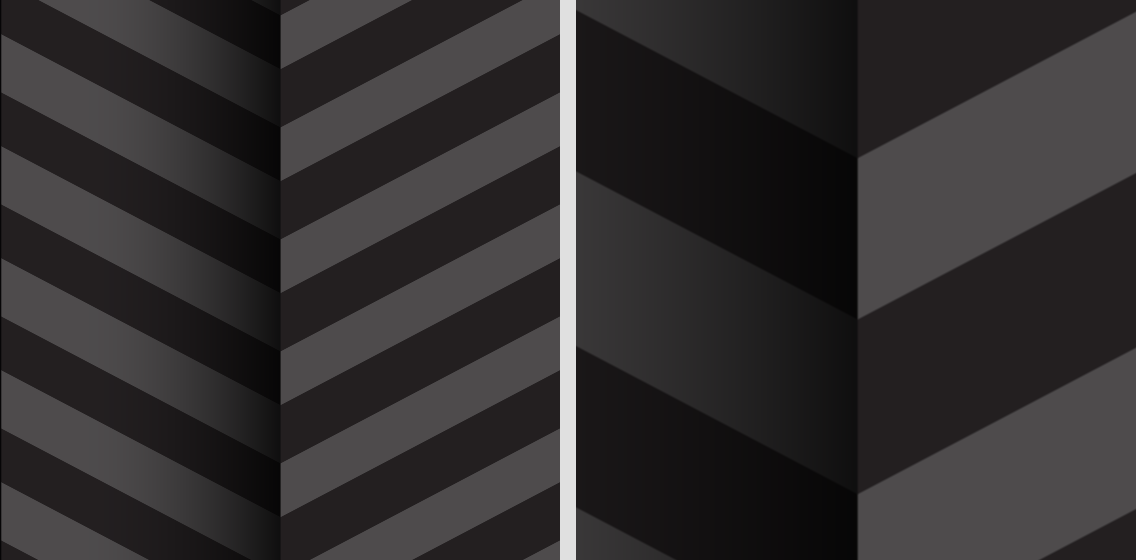
Left: the whole. Right: its middle third, enlarged.
This pattern is drawn by a three.js fragment shader. Its source:

```glsl
// Folded chevron stripes in charcoal, the left panel sinking into shadow at the fold.
varying vec2 vUv;

const vec3 PALE = vec3(0.304, 0.294, 0.298);
const vec3 DARK = vec3(0.137, 0.122, 0.127);
const vec3 SEAM = vec3(0.025, 0.02, 0.022);

const float REPEATS = 5.0;        // stripe pairs up the canvas
const float SLOPE = 0.526;        // rise of a stripe per unit away from the fold
const float PALE_SHARE = 0.52;    // pale part of a pair on the left panel
const float STRIPE_SHIFT = 0.0245; // height of a pale stripe's centre at the fold
const float FOLD_X = 0.501;
const float SEAM_WIDTH = 0.0024;  // dark sliver on the left border
const float SHADOW_START = 0.156;
const float SHADOW_DEPTH = 0.81;
const float SHADOW_CURVE = 1.7;
const float SOFT = 0.001;         // half width of a smoothed edge

// Coverage of the pale stripes at a given height along the fold.
float stripes(float height) {
  float cell = fract((height - STRIPE_SHIFT) * REPEATS + 0.5) - 0.5;
  float edge = (abs(cell) - 0.5 * PALE_SHARE) / REPEATS;
  return 1.0 - smoothstep(-SOFT, SOFT, edge);
}

// Brightness left on the shaded panel as it nears the fold.
float foldShade(float x) {
  float t = clamp((x - SHADOW_START) / (FOLD_X - SHADOW_START), 0.0, 1.0);
  return 1.0 - SHADOW_DEPTH * pow(t, SHADOW_CURVE);
}

void main() {
  // Mirror the slanted stripes about the fold
  float pale = stripes(vUv.y - SLOPE * abs(vUv.x - FOLD_X));

  // The right panel swaps pale and dark; only the left one is shaded
  vec3 leftPanel = mix(DARK, PALE, pale) * foldShade(vUv.x);
  vec3 rightPanel = mix(PALE, DARK, pale);
  float side = smoothstep(FOLD_X - SOFT, FOLD_X + SOFT, vUv.x);
  vec3 color = mix(leftPanel, rightPanel, side);

  // Seam on the left border
  float seam = 1.0 - smoothstep(SEAM_WIDTH - SOFT, SEAM_WIDTH + SOFT, vUv.x);
  gl_FragColor = vec4(mix(color, SEAM, seam), 1.0);
}
```
